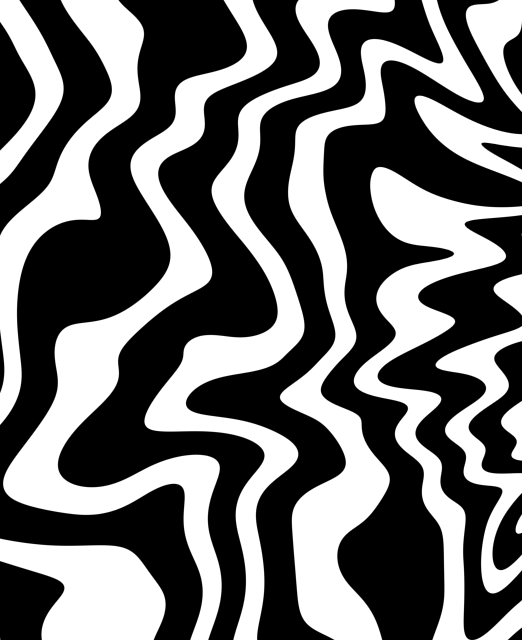
This pattern is drawn by a Shadertoy shader. Its source:

```glsl
const float TAU = 6.2831853;
const vec3 INK = vec3(0.0);
const vec3 PAPER = vec3(1.0);

// Integer hash giving a unit gradient for each lattice cell
vec2 cellGradient(vec2 cell, uint seed) {
    uvec2 k = uvec2(ivec2(cell) + 512);
    uint h = k.x * 1597u + k.y * 51749u + seed * 7919u;
    h = (h ^ (h >> 15u)) * 73471u;
    h = (h ^ (h >> 13u)) * 91193u;
    h ^= h >> 16u;
    float angle = TAU * float(h & 65535u) / 65536.0;
    return vec2(cos(angle), sin(angle));
}

// Smooth gradient noise, roughly -0.7 to 0.7
float gradientNoise(vec2 p, uint seed) {
    vec2 i = floor(p);
    vec2 f = p - i;
    vec2 u = f * f * f * (f * (f * 6.0 - 15.0) + 10.0);
    vec2 e = vec2(1.0, 0.0);
    float a = dot(cellGradient(i, seed), f);
    float b = dot(cellGradient(i + e.xy, seed), f - e.xy);
    float c = dot(cellGradient(i + e.yx, seed), f - e.yx);
    float d = dot(cellGradient(i + e.xx, seed), f - e.xx);
    return mix(mix(a, b, u.x), mix(c, d, u.x), u.y);
}

// Broad bending of the plane
vec2 bend(vec2 p, float scale, float amount) {
    vec2 offset = vec2(gradientNoise(p * scale, 3u),
                       gradientNoise(p * scale, 8u));
    return p + amount * offset;
}

// Arcs around a far centre, rippled along their length
float rippledRadius(vec2 p, vec2 centre, float ripple) {
    vec2 q = p - centre;
    float radius = length(q);
    float angle = atan(q.y, -q.x);
    return radius + ripple * gradientNoise(vec2(angle * 5.0, radius * 2.2), 5u);
}

// Stripe number at a point; local swelling forms rounded fingers
float stripePhase(vec2 p, float stripesPerUnit, float swelling) {
    float radius = rippledRadius(bend(p, 2.3, 0.16), vec2(1.2, 0.45), 0.28);
    return radius * stripesPerUnit + swelling * gradientNoise(p * 4.3, 11u);
}

// Coverage of the light stripes with a one pixel soft edge
float stripeCoverage(float phase, float share) {
    float level = cos(TAU * phase) - cos(0.5 * TAU * share);
    float edge = max(length(vec2(dFdx(level), dFdy(level))), 1e-5);
    return smoothstep(-0.75, 0.75, level / edge);
}

void mainImage(out vec4 fragColor, in vec2 fragCoord) {
    vec2 p = fragCoord / iResolution.y;
    float light = stripeCoverage(stripePhase(p, 7.0, 0.9), 0.42);
    fragColor = vec4(mix(INK, PAPER, light), 1.0);
}
```
